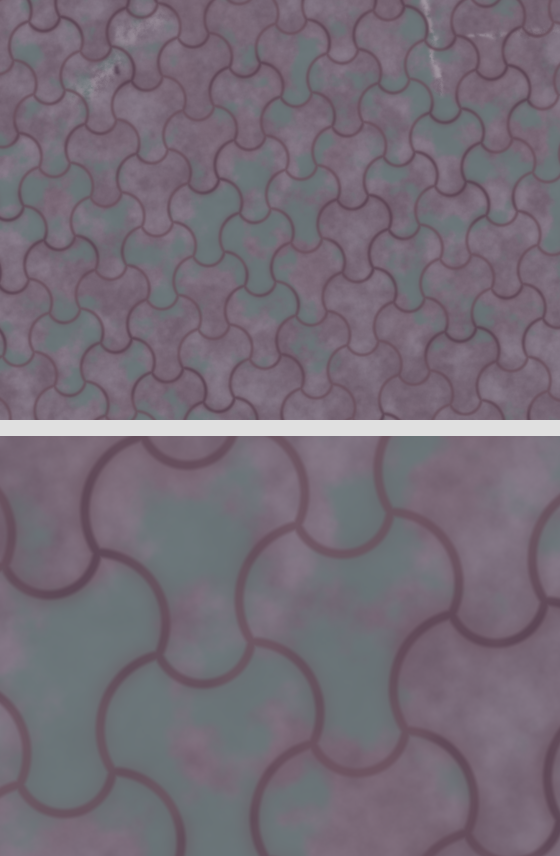
Top: the whole. Bottom: its middle third, enlarged.
Reproduce this texture procedurally as a WebGL 2 fragment shader.

```glsl
#version 300 es
precision highp float;

uniform vec2 u_resolution;
out vec4 fragColor;

// Layout, in units of one vertical tile pitch
const float PITCHES_HIGH = 5.76;
const vec2 ORIGIN = vec2(3.92, 3.433);
const vec2 EDGE_TOP = vec2(0.425, 0.06);
const vec2 EDGE_LEFT = vec2(-0.21, -0.533);
const vec2 EDGE_RIGHT = vec2(0.28, -0.467);
const float SIDE_BULGE = 0.148;
const float FOOT_BULGE = 0.163;
const float JOINT_WIDTH = 0.012;
const float JOINT_SOFT = 0.017;
const float SHADE_WIDTH = 0.06;

// Colours
const vec3 STONE_DARK = vec3(0.455, 0.39, 0.448);
const vec3 STONE_LIGHT = vec3(0.512, 0.463, 0.52);
const vec3 ROSE = vec3(0.475, 0.40, 0.455);
const vec3 GREEN = vec3(0.40, 0.465, 0.468);
const vec3 PALE = vec3(0.62, 0.58, 0.62);
const vec3 JOINT = vec3(0.415, 0.315, 0.365);
const vec3 SHADOW = vec3(0.30, 0.22, 0.29);

float hash(vec2 p) {
    vec3 q = fract(vec3(p.xyx) * 0.1031);
    q += dot(q, q.yzx + 33.33);
    return fract((q.x + q.y) * q.z);
}

float noise(vec2 p) {
    vec2 i = floor(p), f = fract(p);
    f = f * f * (3.0 - 2.0 * f);
    return mix(mix(hash(i), hash(i + vec2(1, 0)), f.x),
               mix(hash(i + vec2(0, 1)), hash(i + vec2(1, 1)), f.x), f.y);
}

float fbm(vec2 p) {
    float sum = 0.0, amp = 0.5;
    for (int i = 0; i < 5; i++) {
        sum += amp * noise(p);
        p = mat2(1.6, 1.2, -1.2, 1.6) * p + 17.3;
        amp *= 0.5;
    }
    return sum;
}

// Soft stroke from a to b
float stroke(vec2 p, vec2 a, vec2 b, float width) {
    vec2 d = b - a;
    float t = clamp(dot(p - a, d) / dot(d, d), 0.0, 1.0);
    float r = length(p - a - d * t) / width;
    return exp(-r * r);
}

// x: distance to the arc bulging left of a->b, y: 1 between chord and arc
vec2 arcEdge(vec2 p, vec2 a, vec2 b, float bulge) {
    vec2 d = b - a, mid = 0.5 * (a + b);
    vec2 n = normalize(vec2(-d.y, d.x));
    float radius = (0.25 * dot(d, d) + bulge * bulge) / (2.0 * bulge);
    vec2 q = p - mid + n * (radius - bulge);
    float len = length(q);
    float ends = min(length(p - a), length(p - b));
    bool sector = dot(q, n) > len * (radius - bulge) / radius;
    bool within = dot(p - mid, n) > 0.0 && len < radius;
    return vec2(sector ? abs(len - radius) : ends, within ? 1.0 : 0.0);
}

float cross2(vec2 a, vec2 b) { return a.x * b.y - a.y * b.x; }

bool inStrip(vec2 q, vec2 edge, vec2 span) {
    return abs(cross2(q, edge)) <= 0.5 * abs(cross2(span, edge));
}

// Distance to the nearest joint; id receives the owning tile
float paving(vec2 p, out vec2 id) {
    vec2 u = EDGE_TOP + EDGE_RIGHT, v = EDGE_LEFT + EDGE_RIGHT;
    vec2 far = u + EDGE_LEFT;
    vec2 base = floor(inverse(mat2(u, v)) * (p - ORIGIN));
    float dist = 9.0, claim = 0.0;
    id = base;
    for (int k = 0; k < 9; k++) {
        vec2 cell = base + vec2(k % 3 - 1, k / 3 - 1);
        vec2 q = p - ORIGIN - cell.x * u - cell.y * v;
        vec2 left = arcEdge(q, EDGE_LEFT, vec2(0), SIDE_BULGE);
        vec2 right = arcEdge(q, EDGE_TOP, u, SIDE_BULGE);
        vec2 foot = arcEdge(q, far, v, FOOT_BULGE);
        dist = min(dist, min(left.x, min(right.x, foot.x)));
        vec2 c = q - 0.5 * far;
        bool hexagon = inStrip(c, EDGE_TOP, v) && inStrip(c, EDGE_LEFT, u)
                    && inStrip(c, EDGE_RIGHT, EDGE_TOP - EDGE_LEFT);
        float own = max(2.0 * max(left.y, max(right.y, foot.y)), hexagon ? 1.0 : 0.0);
        if (own > claim) { claim = own; id = cell; }
    }
    return dist;
}

void main() {
    vec2 p = gl_FragCoord.xy / u_resolution.y * PITCHES_HIGH;
    float px = PITCHES_HIGH / u_resolution.y;
    vec2 id;
    float dist = paving(p, id);
    float tint = hash(id + 51.0) - 0.5;

    // Mottled stone with a tint per tile
    float cloud = fbm(p * 3.0 + 4.0), grain = fbm(p * 11.0 + 31.0);
    vec3 color = mix(STONE_DARK, STONE_LIGHT, smoothstep(0.25, 0.72, cloud + 0.22 * tint));
    color = mix(color, ROSE, 0.6 * smoothstep(0.45, 0.7, fbm(p * 1.3 + 60.0)));
    color += 0.07 * (grain - 0.48);

    // Green weathering, strongest in two broad bands
    float band = stroke(p, vec2(3.0, 2.1), vec2(4.3, 4.2), 0.75)
               + 0.8 * stroke(p, vec2(5.3, 4.3), vec2(7.0, 3.5), 0.55);
    float moss = fbm(p * 2.6 + 80.0) + 0.14 * band + 0.16 * tint;
    color = mix(color, GREEN, 0.8 * smoothstep(0.49, 0.72, moss));

    // Pale scuffs and one dark stain
    vec2 w = p + 0.12 * (vec2(noise(p * 5.0), noise(p * 5.0 + 9.0)) - 0.5);
    float scuff = stroke(w, vec2(5.84, 5.8), vec2(6.0, 4.45), 0.06)
                + 0.7 * stroke(w, vec2(6.4, 5.25), vec2(7.7, 5.33), 0.045)
                + 0.7 * stroke(w, vec2(1.1, 4.45), vec2(1.6, 4.9), 0.16)
                + 0.6 * stroke(w, vec2(1.7, 5.25), vec2(2.15, 5.5), 0.13);
    color = mix(color, PALE, min(scuff, 1.0) * smoothstep(0.2, 0.75, grain));
    color = mix(color, SHADOW, 0.7 * stroke(w, vec2(1.66, 4.8), vec2(1.65, 4.86), 0.045));

    // Worn joints with uneven dark edges
    float wear = smoothstep(0.35, 0.75, fbm(p * 1.7 + 120.0));
    color = mix(color, JOINT, (0.2 + 0.35 * wear) * exp(-pow(dist / SHADE_WIDTH, 2.0)));
    float line = 1.0 - smoothstep(JOINT_WIDTH - px, JOINT_WIDTH + JOINT_SOFT + px, dist);
    color = mix(color, mix(JOINT, SHADOW, 0.65 * wear), 0.75 * line);
    fragColor = vec4(color, 1.0);
}
```
